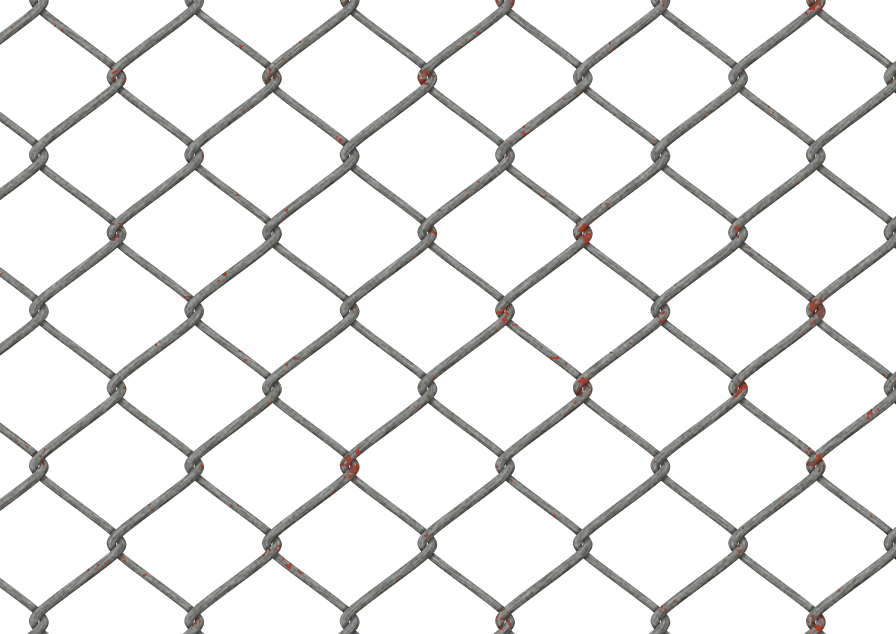
A WebGL 1 fragment shader for this pattern:

```glsl
precision highp float;
// Chain-link fence of weathered steel on white. Each wire is a rounded zigzag
// x = f(y) that hooks its neighbour; rising strands pass over falling ones.
// Tube shading, streaks and rust come from the wire coordinates and noise.

uniform vec2 u_resolution;

#define MESHES_ACROSS 5.766
#define SWING 0.283
#define BEND_SHARPNESS 0.95
#define RADIUS_FRONT 0.031
#define RADIUS_BACK 0.025
#define RUST_LEVEL 0.40
#define STREAKS 0.42
#define STEEL_DARK vec3(0.25, 0.24, 0.215)
#define STEEL_LIGHT vec3(0.64, 0.66, 0.65)
#define RUST_BROWN vec3(0.45, 0.27, 0.22)
#define RUST_RED vec3(0.66, 0.20, 0.12)

const float TAU = 6.2831853;

float hash(vec2 p) {
  return fract(sin(dot(p, vec2(127.1, 311.7))) * 43758.55);
}

float cornerSlope(vec2 corner, vec2 offset) {
  float a = TAU * hash(corner);
  return dot(vec2(cos(a), sin(a)), offset);
}

float gradientNoise(vec2 p) {
  vec2 i = floor(p), f = fract(p);
  vec2 u = f * f * f * (f * (f * 6.0 - 15.0) + 10.0);
  vec2 e = vec2(1.0, 0.0);
  return mix(mix(cornerSlope(i, f), cornerSlope(i + e, f - e), u.x),
             mix(cornerSlope(i + e.yx, f - e.yx), cornerSlope(i + 1.0, f - 1.0), u.x), u.y);
}

// Sideways position (x) and slope dx/dy (y) of a zigzag wire at height t.
vec2 zigzag(float t, float n) {
  float side = 1.0 - 2.0 * mod(n, 2.0);
  float c = BEND_SHARPNESS * cos(TAU * t);
  float amp = side * SWING / asin(BEND_SHARPNESS);
  float slope = amp * BEND_SHARPNESS * TAU * sin(TAU * t) / sqrt(1.0 - c * c);
  return vec2(0.5 + 0.5 * n - amp * asin(c), slope);
}

// Returns the height of the closest point, signed distance, slope and radius.
vec4 traceWire(vec2 p, float n) {
  float t = p.y;
  for (int i = 0; i < 5; i++) {
    vec2 w = zigzag(t, n);
    t += 0.6 * ((p.x - w.x) * w.y + p.y - t) / (1.0 + w.y * w.y);
  }
  vec2 w = zigzag(t, n);
  vec2 d = p - vec2(w.x, t);
  float signedDist = length(d) * (d.x - d.y * w.y < 0.0 ? -1.0 : 1.0);
  float radius = mix(RADIUS_BACK, RADIUS_FRONT, smoothstep(-0.9, 0.3, w.y));
  return vec4(t, signedDist, w.y, radius);
}

// Rust gathers in sparse flakes, and on some of the knots.
float rustAmount(vec2 p, float n, float patches) {
  float row = floor(p.y * 2.0 + 0.5);
  float shift = 0.25 + 0.5 * mod(row, 2.0);
  float column = floor(p.x - shift + 0.5);
  float knotDist = length(p - vec2(column + shift, row * 0.5));
  float wear = hash(vec2(column + 3.0, row + 11.0));
  float knot = (1.0 - smoothstep(0.03, 0.12, knotDist)) * wear * wear;
  float flakes = 0.5 * gradientNoise(p * 24.0 + n * 5.3)
               + 0.4 * gradientNoise(p * 47.0 - n * 3.7);
  return smoothstep(RUST_LEVEL - 0.07, RUST_LEVEL + 0.08, flakes + 0.45 * patches + 0.5 * knot);
}

vec3 wireColor(vec2 p, float n, vec4 wire) {
  // Round section lit from above, slightly from the left.
  float across = clamp(wire.y / wire.w, -1.0, 1.0);
  vec2 normal = across * normalize(vec2(1.0, -wire.z));
  float facing = sqrt(1.0 - across * across);
  float tone = 0.12 + 0.52 * facing + 0.35 * dot(normal, vec2(-0.35, 0.9));
  tone += 0.06 * smoothstep(0.3, -0.9, wire.z) * 0.0 + 0.06 * step(wire.z, 0.0);

  // Lengthwise streaks and fine grain.
  float streak = gradientNoise(vec2(wire.x * 16.0 + across * 1.2, across * 2.2 + n * 7.3));
  float grain = gradientNoise(p * 45.0 + n * 9.1);
  tone += STREAKS * (streak + 0.6 * grain);
  vec3 steel = mix(STEEL_DARK, STEEL_LIGHT, clamp(tone, 0.0, 1.1));

  float patches = gradientNoise(p * 4.0 + n * 17.3);
  vec3 rust = mix(RUST_BROWN, RUST_RED, smoothstep(-0.1, 0.35, patches + 0.4 * grain));
  return mix(steel, rust * (0.6 + 0.5 * facing), 0.9 * rustAmount(p, n, patches));
}

void main() {
  float pixel = MESHES_ACROSS / u_resolution.x;
  vec2 p = (gl_FragCoord.xy - vec2(0.0, u_resolution.y)) * pixel;

  // The two wires whose bands contain this point, sorted by depth.
  float left = floor(p.x * 2.0 - 1.0);
  vec4 a = traceWire(p, left);
  vec4 b = traceWire(p, left + 1.0);
  bool aInFront = a.z > b.z;
  vec4 front = aInFront ? a : b;
  vec4 back = aInFront ? b : a;
  float frontId = aInFront ? left : left + 1.0;
  float backId = aInFront ? left + 1.0 : left;

  // Composite back to front, with a contact shadow under the crossing.
  float frontEdge = abs(front.y) - front.w;
  float backEdge = abs(back.y) - back.w;
  float shadow = mix(0.55, 1.0, smoothstep(0.0, 0.03, frontEdge));
  vec3 color = vec3(1.0);
  color = mix(color, wireColor(p, backId, back) * shadow, clamp(0.5 - backEdge / pixel, 0.0, 1.0));
  color = mix(color, wireColor(p, frontId, front), clamp(0.5 - frontEdge / pixel, 0.0, 1.0));
  gl_FragColor = vec4(color, 1.0);
}
```
